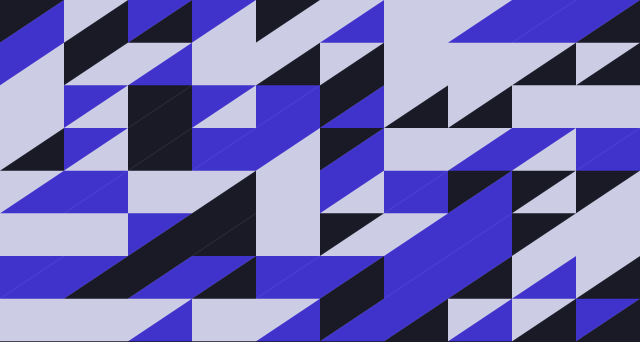
Write a WebGL 1 fragment shader that draws this pattern.

```glsl
precision highp float;
// Grid of wide cells, each cut by a rising diagonal into two randomly coloured triangles.

uniform vec2 u_resolution;

const float COLUMNS = 10.0;
const float ROWS = 8.0;
const float CELL_ASPECT = 1.5;      // cell width over cell height
const vec3 PALE = vec3(0.80, 0.80, 0.90);
const vec3 BLUE = vec3(0.25, 0.20, 0.80);
const vec3 DARK = vec3(0.10, 0.10, 0.15);
const float PALE_SHARE = 0.45;
const float BLUE_SHARE = 0.33;      // dark takes the rest
const float SEAM_HALF_WIDTH = 0.01; // in cell widths
const float SEAM_STRENGTH = 0.08;
const float SEED = 17.0;
const int SAMPLES = 4;              // antialiasing samples per axis

float hash(vec3 p) {
  p = fract(p * 0.1031);
  p += dot(p, p.zyx + 31.32);
  return fract((p.x + p.y) * p.z);
}

vec3 pickColor(float h) {
  if (h < PALE_SHARE) return PALE;
  return h < PALE_SHARE + BLUE_SHARE ? BLUE : DARK;
}

// p is in cells, counted from the top left corner
vec3 triangles(vec2 p) {
  if (p.y >= ROWS) return DARK;
  vec2 cell = floor(p);
  vec2 local = fract(p);

  // Signed distance to the diagonal, positive on the upper left side
  float side = (1.0 - local.y - local.x) / length(vec2(1.0, CELL_ASPECT));
  float triangleId = step(0.0, side);
  vec3 color = pickColor(hash(vec3(cell + SEED, triangleId * 7.0 + SEED)));

  // Faint light seam where the two halves meet
  float seam = 1.0 - step(SEAM_HALF_WIDTH, abs(side));
  return mix(color, PALE, seam * SEAM_STRENGTH);
}

void main() {
  vec2 cellsPerPixel = vec2(1.0, CELL_ASPECT) * COLUMNS / u_resolution.x;
  vec3 sum = vec3(0.0);

  // Average a grid of samples inside the pixel
  for (int i = 0; i < SAMPLES; i++) {
    for (int j = 0; j < SAMPLES; j++) {
      vec2 offset = (vec2(float(i), float(j)) + 0.5) / float(SAMPLES) - 0.5;
      vec2 pixel = gl_FragCoord.xy + offset;
      pixel.y = u_resolution.y - pixel.y;
      sum += triangles(pixel * cellsPerPixel);
    }
  }
  gl_FragColor = vec4(sum / float(SAMPLES * SAMPLES), 1.0);
}
```
